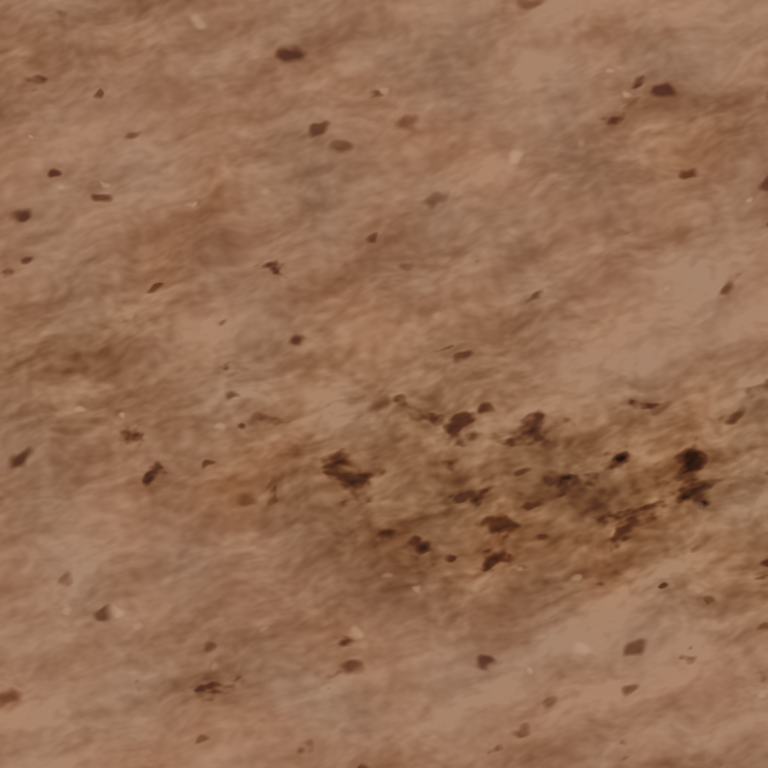
Write a WebGL 1 fragment shader that draws this texture.

```glsl
precision highp float;
// Dry brown earth with slanted streaks, dark crevices, pits and pale grit.
uniform vec2 u_resolution;

const vec3 PITCH = vec3(0.13, 0.07, 0.07);
const vec3 UMBER = vec3(0.35, 0.20, 0.15);
const vec3 BROWN = vec3(0.45, 0.29, 0.20);
const vec3 EARTH = vec3(0.56, 0.40, 0.30);
const vec3 CLAY  = vec3(0.64, 0.49, 0.39);
const vec3 GRIT  = vec3(0.80, 0.68, 0.57);

const float SLANT = 0.30;                      // streak direction, radians
const vec2 BROAD_SCALE = vec2(2.2, 5.0);
const vec2 STREAK_SCALE = vec2(8.0, 24.0);
const vec2 CREVICE_SCALE = vec2(12.0, 20.0);
const vec2 GRAIN_SCALE = vec2(46.0, 78.0);
const float BASE_TONE = 0.604;                 // tone is measured as red
const float BROAD_GAIN = 0.15;
const float STREAK_GAIN = 0.20;
const float GRAIN_GAIN = 0.085;
const float ROUGH_SHADE = 0.055;
const float CREVICE_DEPTH = 0.30;
const float PIT_DEPTH = 0.24;
const float PIT_CELLS = 20.0;
const float GRIT_CELLS = 24.0;

vec2 hash2(vec2 p) {
  vec3 h = fract(p.xyx * vec3(0.1031, 0.1030, 0.0973));
  h += dot(h, h.yzx + 33.33);
  return fract((h.xx + h.yz) * h.zy);
}

float corner(vec2 cell, vec2 offset, vec2 f) {
  return dot(hash2(cell + offset) * 2.0 - 1.0, f - offset);
}

// Gradient noise centred on zero
float noise(vec2 p) {
  vec2 i = floor(p), f = p - i;
  vec2 w = f * f * f * (f * (f * 6.0 - 15.0) + 10.0);
  float low = mix(corner(i, vec2(0, 0), f), corner(i, vec2(1, 0), f), w.x);
  float high = mix(corner(i, vec2(0, 1), f), corner(i, vec2(1, 1), f), w.x);
  return mix(low, high, w.y);
}

float fbm(vec2 p) {
  float sum = 0.0, gain = 0.6;
  for (int i = 0; i < 4; i++) {
    sum += gain * noise(p);
    p = p * 2.03 + vec2(17.3, 9.1);
    gain *= 0.5;
  }
  return sum;
}

// Soft scattered ellipses; share is the fraction of cells that hold one
float specks(vec2 p, float cells, float share, float stretch, float seed) {
  p *= cells;
  vec2 home = floor(p);
  float cover = 0.0;
  for (int y = -1; y <= 1; y++) {
    for (int x = -1; x <= 1; x++) {
      vec2 cell = home + vec2(x, y);
      vec2 place = hash2(cell + seed);
      vec2 kind = hash2(cell + seed + 51.7);
      vec2 d = (p - cell - place) / vec2(stretch, 1.0);
      float radius = mix(0.10, 0.24, kind.y * kind.y);
      float spot = 1.0 - smoothstep(radius * 0.35, radius * 1.25, length(d));
      cover = max(cover, spot * step(kind.x, share) * mix(0.45, 1.0, place.x));
    }
  }
  return cover;
}

vec3 earthColor(float tone) {
  vec3 c = mix(PITCH, UMBER, smoothstep(0.10, 0.35, tone));
  c = mix(c, BROWN, clamp((tone - 0.35) / 0.10, 0.0, 1.0));
  c = mix(c, EARTH, clamp((tone - 0.45) / 0.11, 0.0, 1.0));
  return mix(c, CLAY, clamp((tone - 0.56) / 0.08, 0.0, 1.3));
}

void main() {
  vec2 uv = gl_FragCoord.xy / u_resolution.y;

  // Streak-aligned, slightly warped coordinates
  float c = cos(SLANT), s = sin(SLANT);
  vec2 q = vec2(c * uv.x + s * uv.y, c * uv.y - s * uv.x) + 7.0;
  q += 0.016 * vec2(noise(q * 13.0), noise(q * 13.0 + 40.0));

  // Rough ground gathers in a band that widens to the right
  float broad = fbm(q * BROAD_SCALE);
  float away = (uv.y - 0.53 + 0.19 * uv.x) / mix(0.10, 0.19, uv.x);
  float band = exp(-away * away) * mix(0.45, 1.0, smoothstep(0.2, 0.75, uv.x));
  float rough = clamp(band - 1.3 * broad + 0.05, 0.0, 1.0);

  // Surface relief
  float streak = fbm(q * STREAK_SCALE + 23.0);
  float grain = noise(q * GRAIN_SCALE) + 0.5 * noise(q * GRAIN_SCALE * 1.9 + 5.0);
  float tone = BASE_TONE + BROAD_GAIN * broad - ROUGH_SHADE * rough;
  tone += STREAK_GAIN * streak * (0.8 + 0.7 * rough);
  tone += GRAIN_GAIN * grain * (0.75 + 0.9 * rough);

  // Crevices and pits
  float crack = fbm(q * CREVICE_SCALE + 61.0) + 0.22 * (rough - 0.72);
  tone -= CREVICE_DEPTH * smoothstep(0.12, 0.32, crack);
  vec2 ragged = q + 0.008 * vec2(noise(q * 60.0), noise(q * 60.0 + 11.0));
  tone -= PIT_DEPTH * specks(ragged, PIT_CELLS, 0.09 + 0.14 * rough, 1.7, 3.0);

  // Ochre tint on rough ground, then pale grit
  vec3 color = earthColor(clamp(tone, 0.10, 0.72));
  color += vec3(0.004, 0.002, -0.022) * rough + vec3(0.03, 0.0, -0.02) * noise(q * 9.0);
  float grit = specks(ragged + 3.0, GRIT_CELLS, 0.06, 1.3, 29.0);
  color = mix(color, GRIT, 0.45 * grit);
  gl_FragColor = vec4(color, 1.0);
}
```
